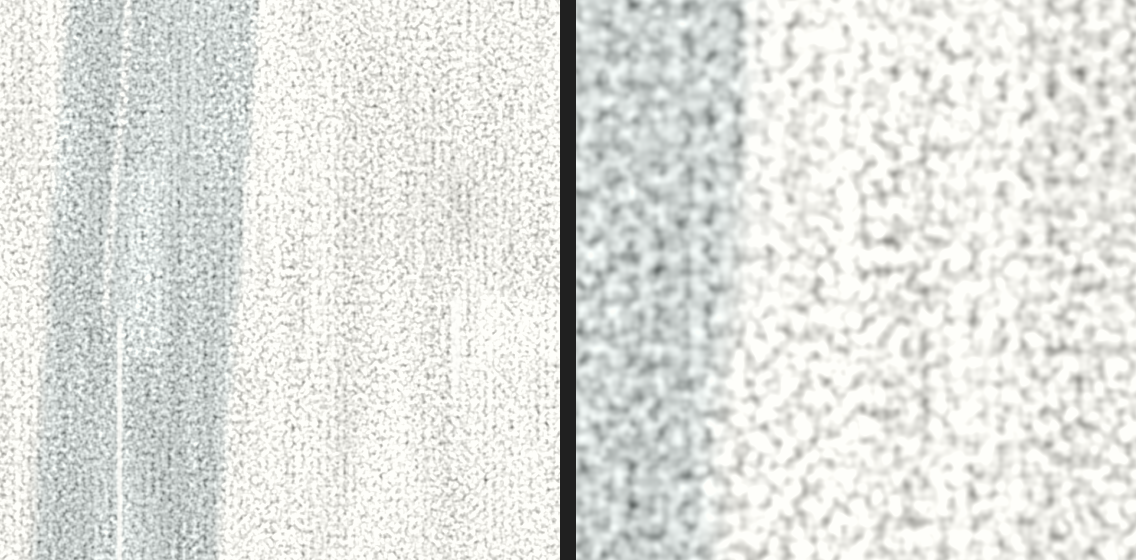
Left, the full canvas; right, a detail of the centre.
Give the GLSL for this texture, as a Shadertoy shader.

```glsl
const vec3 PAPER = vec3(0.945, 0.943, 0.922);
const vec3 BAND = vec3(0.790, 0.815, 0.808);
const vec3 CEILING = vec3(0.997, 0.997, 0.982);
const float GRAIN_FREQ = 108.0;     // worm-like grains per canvas
const float FINE_FREQ = 171.0;
const float GRAIN_AMOUNT = 0.52;
const float GRAIN_SKEW = 0.35;      // deepens the dark pits
const float COLUMN_COUNT = 64.0;    // knitted vertical rows
const float COLUMN_AMOUNT = 0.040;
const float STREAK_AMOUNT = 0.085;
const float TAU = 6.28318;

vec2 hash2(vec2 p) {
    vec3 q = fract(p.xyx * vec3(0.1031, 0.1030, 0.0973));
    q += dot(q, q.yzx + 33.33);
    return fract((q.xx + q.yz) * q.zy);
}

float cornerSlope(vec2 cell, vec2 f, vec2 corner) {
    return dot(hash2(cell + corner) * 2.0 - 1.0, f - corner);
}

float gradientNoise(vec2 p) {
    vec2 cell = floor(p), f = fract(p);
    vec2 u = f * f * f * (f * (f * 6.0 - 15.0) + 10.0);
    float low = mix(cornerSlope(cell, f, vec2(0, 0)), cornerSlope(cell, f, vec2(1, 0)), u.x);
    float high = mix(cornerSlope(cell, f, vec2(0, 1)), cornerSlope(cell, f, vec2(1, 1)), u.x);
    return mix(low, high, u.y);
}

// Soft interval: 1 between a and b, fading over the given width
float span(float a, float b, float soft, float x) {
    return smoothstep(a - soft, a + soft, x) * (1.0 - smoothstep(b - soft, b + soft, x));
}

float softBox(vec2 p, vec2 low, vec2 high, vec2 soft) {
    return span(low.x, high.x, soft.x, p.x) * span(low.y, high.y, soft.y, p.y);
}

// Leaning cool band
float bandMask(vec2 p) {
    float wobble = 0.012 * gradientNoise(vec2(3.7, p.y * 9.0));
    float left = 0.056 + 0.064 * p.y + wobble;
    float right = 0.390 + 0.073 * p.y - wobble;
    return span(left, right, 0.016, p.x);
}

// Light and dark vertical wear, as an offset to the tone
float wear(vec2 p) {
    float tone = gradientNoise(vec2(p.x * 13.0, p.y * 1.6) + 5.3);
    tone += 0.8 * gradientNoise(vec2(p.x * 34.0, p.y * 3.5) + 21.7);
    tone *= STREAK_AMOUNT;
    tone += 0.050 * softBox(p, vec2(0.21, 0.36), vec2(0.29, 0.70), vec2(0.008, 0.020));
    tone += 0.040 * softBox(p, vec2(0.33, 0.72), vec2(0.43, 1.10), vec2(0.020, 0.080));
    tone += 0.050 * softBox(p, vec2(0.86, 0.36), vec2(1.10, 0.47), vec2(0.008, 0.010));
    tone -= 0.080 * softBox(p, vec2(0.80, 0.56), vec2(0.855, 0.70), vec2(0.025, 0.060));
    tone -= 0.025 * softBox(p, vec2(0.62, 0.50), vec2(0.86, 0.92), vec2(0.080, 0.120));
    return tone;
}

// Bright scratches: x = sharp, y = faint
vec2 scratches(vec2 p) {
    float sharp = softBox(p, vec2(0.209, -0.1), vec2(0.218, 0.43), vec2(0.003, 0.015));
    sharp += softBox(p, vec2(0.806, 0.31), vec2(0.822, 0.47), vec2(0.004, 0.012));
    float center = 0.190 + 0.038 * smoothstep(0.42, 1.0, p.y);
    float faint = span(center - 0.007, center + 0.007, 0.005, p.x) * smoothstep(0.40, 0.46, p.y);
    faint += softBox(p, vec2(0.436, 0.36), vec2(0.454, 0.70), vec2(0.006, 0.030));
    faint += 0.7 * softBox(p, vec2(0.804, 0.15), vec2(0.824, 0.31), vec2(0.005, 0.030));
    return vec2(sharp, faint);
}

void mainImage(out vec4 fragColor, in vec2 fragCoord) {
    vec2 p = fragCoord / iResolution.xy;

    // Large tones
    float band = bandMask(p);
    vec2 scratch = scratches(p);
    vec3 color = mix(PAPER, BAND, band) + wear(p);
    color = mix(color, CEILING, clamp(scratch.x * 0.90 + scratch.y * 0.60, 0.0, 1.0));

    // Knitted columns, present in patches
    float patches = gradientNoise(vec2(p.x * 11.0, p.y * 4.0) + 40.0);
    float knit = smoothstep(-0.20, 0.25, patches);
    float bend = 0.5 * gradientNoise(p * vec2(20.0, 30.0) + 9.0);
    float ridge = cos(TAU * (p.x * COLUMN_COUNT) + bend);

    // Pitted grain, softened along the ridges and scratches
    float grain = 0.80 * gradientNoise(p * GRAIN_FREQ + 2.0);
    grain += 0.50 * gradientNoise(p * FINE_FREQ + 71.0);
    grain -= GRAIN_SKEW * (grain * grain - 0.024);
    grain *= 1.0 - 0.45 * knit * (0.5 + 0.5 * ridge);
    grain *= 1.0 - 0.75 * clamp(scratch.x, 0.0, 1.0);

    color += GRAIN_AMOUNT * grain + COLUMN_AMOUNT * knit * ridge;
    fragColor = vec4(clamp(color, vec3(0.0), CEILING), 1.0);
}
```
